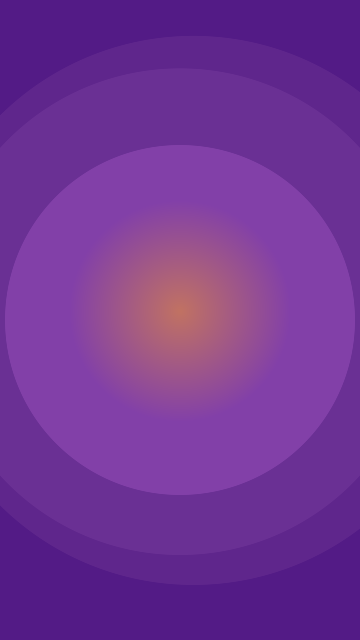
A Shadertoy shader for this background:

```glsl
// Three nested violet discs on deep purple, with a warm orange glow at the heart.

// Colours
const vec3 BACKDROP    = vec3(0.325, 0.106, 0.525);
const vec3 OUTER_COLOR = vec3(0.373, 0.149, 0.549);
const vec3 MID_COLOR   = vec3(0.416, 0.188, 0.580);
const vec3 INNER_COLOR = vec3(0.510, 0.250, 0.660);
const vec3 GLOW_COLOR  = vec3(0.756, 0.446, 0.385);

// Discs: centre x, centre y, radius, in canvas heights from the middle
const vec3 OUTER_DISC = vec3(0.0208, 0.0150, 0.4290);
const vec3 MID_DISC   = vec3(0.0, 0.0130, 0.3802);
const vec3 INNER_DISC = vec3(0.0, 0.0, 0.2734);
const vec3 GLOW_DISC  = vec3(0.0, 0.0137, 0.1732);

// Antialiased coverage of a disc
float discMask(vec2 p, vec3 disc) {
    float halfPixel = 0.5 / iResolution.y;
    float d = length(p - disc.xy) - disc.z;
    return 1.0 - smoothstep(-halfPixel, halfPixel, d);
}

// Linear falloff from the centre to the rim
float glowAmount(vec2 p, vec3 disc) {
    return clamp(1.0 - length(p - disc.xy) / disc.z, 0.0, 1.0);
}

void mainImage(out vec4 fragColor, in vec2 fragCoord) {
    vec2 p = (fragCoord - 0.5 * iResolution.xy) / iResolution.y;

    // Discs from back to front
    vec3 color = mix(BACKDROP, OUTER_COLOR, discMask(p, OUTER_DISC));
    color = mix(color, MID_COLOR, discMask(p, MID_DISC));
    color = mix(color, INNER_COLOR, discMask(p, INNER_DISC));

    // Warm core
    color = mix(color, GLOW_COLOR, glowAmount(p, GLOW_DISC));

    fragColor = vec4(color, 1.0);
}
```
